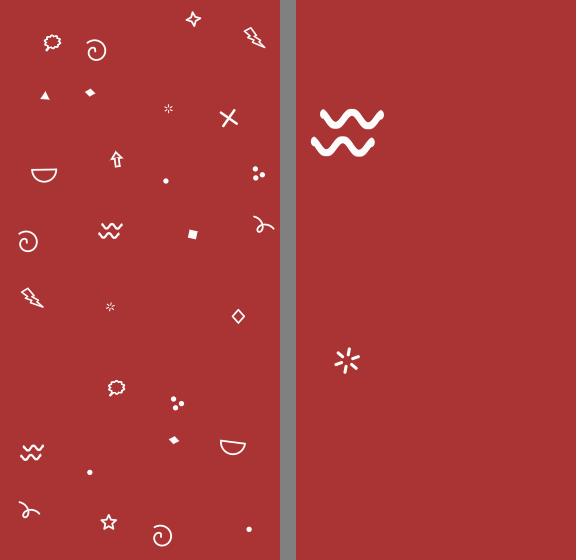
Left, the full canvas; right, a detail of the centre.
Reproduce this pattern procedurally as a WebGL 2 fragment shader.

```glsl
#version 300 es
precision highp float;
// Scattered white doodle icons on a plain brick-red ground.
uniform vec2 u_resolution;
out vec4 fragColor;

const float PI = 3.14159265;
const float CANVAS_WIDTH = 384.0;  // design units across the canvas
const float CELL = 96.0;           // one icon per cell, four cells across
const float JITTER = 27.0;
const float STROKE = 1.25;         // half width of a line
const vec3 RED = vec3(0.667, 0.2, 0.2);
const vec3 WHITE = vec3(0.99);

vec2 hash2(vec2 p) {
  vec3 q = fract(p.xyx * vec3(0.1031, 0.1030, 0.0973));
  q += dot(q, q.yzx + 33.33);
  return fract((q.xx + q.yz) * q.zy);
}

vec2 rotate(vec2 p, float a) {
  return vec2(p.x * cos(a) - p.y * sin(a), p.x * sin(a) + p.y * cos(a));
}

float outline(float d) { return abs(d) - STROKE; }

float segment(vec2 p, vec2 a, vec2 b) {
  vec2 ab = b - a;
  return length(p - a - ab * clamp(dot(p - a, ab) / dot(ab, ab), 0.0, 1.0));
}

// Folds the plane into n mirrored wedges around the y axis.
vec2 foldWedge(vec2 p, float n) {
  float a = mod(atan(p.x, p.y) + PI / n, 2.0 * PI / n) - PI / n;
  return length(p) * vec2(sin(abs(a)), cos(a));
}

// Star with n points; also gives triangles, squares and diamonds.
float star(vec2 p, float n, float outer, float inner) {
  vec2 q = foldWedge(p, n);
  vec2 tip = vec2(0.0, outer);
  vec2 notch = inner * vec2(sin(PI / n), cos(PI / n));
  vec2 e = notch - tip, w = q - tip;
  return segment(q, tip, notch) * sign(e.x * w.y - e.y * w.x);
}

float waves(vec2 p) {
  float side = p.y > 0.0 ? 1.0 : -1.0;
  p -= side * vec2(2.0, 6.3);
  float x = clamp(p.x, -13.0, 13.0);
  float slope = 1.26 * sin(0.42 * x);
  return length(vec2(p.x - x, (p.y - 3.0 * cos(0.42 * x)) / sqrt(1.0 + slope * slope))) - 1.6;
}

vec2 spiralPoint(float t) {
  float a = mix(1.5, 8.6, t);
  return 16.0 * pow(t, 0.4) * vec2(cos(a), sin(a));
}

vec2 loopPoint(float t) {
  float a = mix(-3.6, 3.6, t);
  return rotate(0.85 * vec2(4.0 * a - 9.0 * sin(a), -9.0 * cos(a)), -0.7);
}

float curl(vec2 p, bool spiral) {
  float d = 1e3;
  vec2 a = spiral ? spiralPoint(0.0) : loopPoint(0.0);
  for (int i = 1; i <= 32; i++) {
    float t = float(i) / 32.0;
    vec2 b = spiral ? spiralPoint(t) : loopPoint(t);
    d = min(d, segment(p, a, b));
    a = b;
  }
  return d - STROKE;
}

float cloud(vec2 p) {
  vec2 q = p * vec2(0.88, 1.05);
  float edge = length(q) - 7.6 - 1.7 * abs(sin(5.0 * atan(q.y, q.x)));
  float tail = segment(p, vec2(-6.0, -7.5), vec2(-9.0, -10.5)) - 1.7;
  return min(abs(edge) - 1.4, tail);
}

float bolt(vec2 p) {
  const vec2 v[11] = vec2[](vec2(-13, 10), vec2(-4, 14), vec2(3, 3), vec2(0, 2), vec2(8, -4),
    vec2(6, -6), vec2(13, -14), vec2(-3, -6), vec2(-1, -3), vec2(-9, 1), vec2(-6, 3));
  float d = 1e3;
  for (int i = 0; i < 11; i++) d = min(d, segment(p, v[i], v[(i + 1) % 11]));
  return d - 1.1;
}

float arrow(vec2 p) {
  float head = max(1.5 - p.y, dot(vec2(abs(p.x), p.y - 10.0), vec2(0.78, 0.62)));
  float shaft = max(abs(p.x) - 2.8, abs(p.y + 3.0) - 6.5);
  return outline(min(head, shaft));
}

// Signed distance to one icon of the given kind.
float icon(vec2 p, int kind) {
  switch (kind) {
    case 0: return waves(p);
    case 1: return outline(max(length(p - vec2(0, 8)) - 16.5, p.y - 8.0));
    case 2: return min(length(p - vec2(-5, 6)), min(length(p - vec2(6, 0)), length(p + vec2(2, 6)))) - 3.6;
    case 3: return segment(foldWedge(p, 6.0), vec2(0, 2.7), vec2(0, 5.4)) - 0.7;
    case 4: return curl(p, true);
    case 5: return curl(p, false);
    case 6: return length(p) - 3.6;
    case 7: return star(p * vec2(0.75, 1.0), 4.0, 5.5, 3.9);
    case 8: return cloud(p);
    case 9: return bolt(p);
    case 10: return outline(star(p * vec2(1.12, 1.0), 4.0, 9.0, 6.36));
    case 11: return star(rotate(p, 0.9), 4.0, 8.0, 5.66);
    case 12: return arrow(p);
    case 13: return star(p, 3.0, 7.5, 3.75);
    case 14: return segment(abs(p), vec2(0), vec2(9.3)) - 1.7;
    case 15: return outline(star(p, 4.0, 9.5, 4.0));
    case 16: return outline(star(p, 5.0, 10.5, 5.0));
  }
  return 1e3;
}

// Shuffles the kinds over the cells: some twice, curls and dots thrice, a few cells empty.
int kindOf(ivec2 cell) {
  int k = ((cell.x + 4 * cell.y) * 11 + 5) % 32;
  return k < 17 ? k : k < 27 ? k - 17 : k == 27 ? 4 : k == 28 ? 6 : -1;
}

void main() {
  float pixel = CANVAS_WIDTH / u_resolution.x;
  vec2 p = gl_FragCoord.xy * pixel;
  vec2 cell = floor(p / CELL);
  vec2 centre = (cell + 0.5) * CELL + JITTER * (2.0 * hash2(cell + 3.0) - 1.0);
  float tilt = 0.4 * (hash2(cell + 41.0).x - 0.5);
  float d = icon(rotate(p - centre, tilt), kindOf(ivec2(cell)));
  float cover = 1.0 - smoothstep(-0.65 * pixel, 0.65 * pixel, d);
  fragColor = vec4(mix(RED, WHITE, cover), 1.0);
}
```
